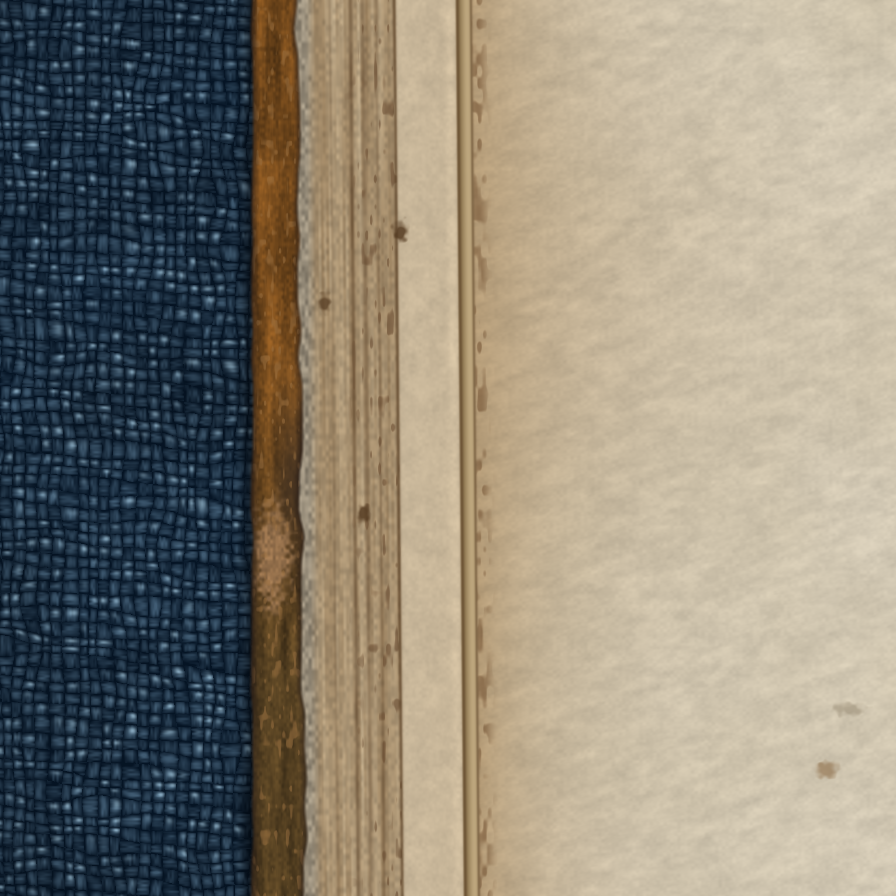
This texture is drawn by a Shadertoy shader. Its source:

```glsl
float hash(vec2 p) {
    return fract(sin(dot(p, vec2(127.1, 311.7))) * 43758.5453);
}

float noise(vec2 p) {
    vec2 i = floor(p), f = fract(p);
    f = f * f * (3.0 - 2.0 * f);
    return mix(mix(hash(i), hash(i + vec2(1, 0)), f.x),
               mix(hash(i + vec2(0, 1)), hash(i + vec2(1, 1)), f.x), f.y);
}

float fbm(vec2 p) {
    float sum = 0.0, amp = 0.5;
    for (int i = 0; i < 4; i++) {
        sum += amp * noise(p);
        p = mat2(1.6, 1.2, -1.2, 1.6) * p + 7.3;
        amp *= 0.5;
    }
    return sum / 0.9375;
}

float ridge(float x, float center, float width) {
    float d = (x - center) / width;
    return exp(-d * d);
}

float blot(vec2 p, vec2 center, vec2 radius) {
    vec2 d = (p - center) / radius;
    float ragged = 0.7 * (noise(p * 190.0) - 0.5);
    return 1.0 - smoothstep(0.45, 1.25, length(d) + ragged);
}

float edge(float x, float at, float soft) {
    return smoothstep(at - soft, at + soft, x);
}

// Plain weave with uneven threads and bright glints
vec3 cloth(vec2 p) {
    vec2 warp = vec2(noise(p * vec2(45, 18)), noise(p * vec2(18, 45) + 9.0)) - 0.5;
    vec2 q = p * vec2(72, 70) + warp * 0.9 + vec2(0.0, p.x * 5.0);
    vec2 cell = floor(q), f = fract(q);
    float over = mod(cell.x + cell.y, 2.0);
    vec2 arch = sin(f * 3.14159);
    float rnd = hash(cell);
    float thread = mix(sqrt(arch.x) * arch.y, sqrt(arch.y) * arch.x, over);
    float fiber = noise(p * mix(vec2(130, 420), vec2(420, 130), over));
    float light = thread * (0.4 + 0.5 * rnd) + 0.45 * (fiber - 0.4);
    vec3 col = mix(vec3(0.02, 0.075, 0.135), vec3(0.235, 0.335, 0.42), clamp(light, 0.0, 1.0));
    vec2 d = (f - vec2(0.4 + 0.3 * rnd, 0.65)) / vec2(0.3, 0.22);
    float glint = exp(-dot(d, d)) * smoothstep(0.5, 1.0, hash(cell + 31.0));
    col += glint * vec3(0.30, 0.33, 0.33);
    col *= 0.86 + 0.3 * fbm(p * 9.0);
    return col * (1.0 - 0.4 * edge(p.x, 0.272, 0.012));
}

// Worn leather strip, amber above and olive below
vec3 leather(vec2 p, float across) {
    float streak = fbm(p * vec2(110, 14));
    float grain = noise(p * vec2(330, 220));
    vec3 col = mix(vec3(0.33, 0.25, 0.13), vec3(0.46, 0.29, 0.11), smoothstep(0.2, 0.65, p.y));
    col *= 0.5 + 0.75 * streak + 0.25 * grain;
    col = mix(col, vec3(0.22, 0.17, 0.13), 0.65 * ridge(p.y, 0.46, 0.09) * edge(across, 0.55, 0.3));
    col = mix(col, vec3(0.61, 0.46, 0.31) * (0.8 + 0.3 * grain),
              blot(p, vec2(0.304, 0.378), vec2(0.022, 0.06)));
    col = mix(col, vec3(0.62, 0.45, 0.26), 0.5 * smoothstep(0.68, 0.9, noise(p * vec2(240, 100))));
    float rim = max(1.0 - edge(across, 0.06, 0.14), 0.75 * edge(across, 0.94, 0.1));
    return mix(col, vec3(0.12, 0.085, 0.08), rim * 0.85);
}

// Stacked leaves seen edge on
vec3 leafEdges(vec2 p, float x) {
    float wide = noise(vec2(x * 100.0, p.y * 2.0));
    float fine = noise(vec2(x * 330.0, p.y * 7.0));
    float grain = noise(p * vec2(260, 160));
    vec3 col = mix(vec3(0.57, 0.47, 0.34), vec3(0.77, 0.69, 0.56), 0.5 * wide + 0.5 * fine);
    col *= 0.91 + 0.16 * grain;
    float wear = 0.45 + 0.55 * noise(vec2(x * 90.0, p.y * 24.0));
    float seams = ridge(x, 0.391, 0.0025) + 0.7 * ridge(x, 0.405, 0.003)
                + 0.6 * ridge(x, 0.420, 0.002) + 0.35 * ridge(x, 0.368, 0.002);
    col = mix(col, vec3(0.34, 0.24, 0.14), min(0.7 * seams * wear, 0.8));
    float flecks = smoothstep(0.72, 0.9, noise(p * vec2(210, 65))) * edge(x, 0.393, 0.02);
    col = mix(col, vec3(0.38, 0.26, 0.16), 0.5 * flecks);
    vec3 dust = vec3(0.58, 0.55, 0.49) * (0.75 + 0.45 * grain);
    return mix(col, dust, 0.8 * (1.0 - edge(x, 0.346, 0.008)));
}

// Open leaf: tan near the fold, pale and fibrous beyond
vec3 paper(vec2 p, float x) {
    float cloud = fbm(p * 5.0 + 3.0);
    vec2 slanted = vec2(p.x + 0.5 * p.y, p.y - 0.35 * p.x);
    float fiber = fbm(slanted * vec2(38, 85));
    float grain = noise(p * 260.0);
    vec3 col = mix(vec3(0.79, 0.745, 0.65), vec3(0.845, 0.81, 0.735), cloud);
    float reach = 0.065 + 0.07 * ridge(p.y, 0.68, 0.25) + 0.05 * cloud;
    float tan1 = exp(-max(x - 0.525, 0.0) / reach);
    col = mix(col, vec3(0.68, 0.565, 0.405), 0.8 * tan1);
    col *= 0.91 + 0.14 * fiber + 0.04 * grain;
    float foxing = ridge(x, 0.532, 0.009) * smoothstep(0.5, 0.8, noise(p * vec2(170, 75)));
    return mix(col, vec3(0.43, 0.30, 0.18), 0.55 * foxing);
}

void mainImage(out vec4 fragColor, in vec2 fragCoord) {
    vec2 p = fragCoord / iResolution.xy;
    float aa = 1.0 / iResolution.x + 0.0006;
    float x = p.x - 0.009 * (1.0 - p.y);
    float wobble = 0.003 * (noise(vec2(p.y * 30.0, 2.0)) - 0.5);
    float spineEnd = mix(0.341, 0.331, p.y) + 2.0 * wobble;

    // Layers from left to right
    vec3 col = cloth(p);
    float across = (p.x - 0.281) / (spineEnd - 0.281);
    col = mix(col, leather(p, across), edge(p.x, 0.281 + wobble, aa * 1.5));
    col = mix(col, leafEdges(p, x), edge(p.x, spineEnd, aa * 1.5));
    vec3 strip = vec3(0.79, 0.72, 0.605) * (0.91 + 0.12 * fbm(p * vec2(85, 65)) + 0.04 * noise(p * 260.0));
    strip *= 1.0 + 0.05 * ridge(x, 0.502, 0.006);
    col = mix(col, strip, edge(x, 0.441, aa));
    vec3 fold = mix(vec3(0.56, 0.47, 0.32), vec3(0.74, 0.65, 0.49), edge(x, 0.516, 0.005));
    col = mix(col, fold, edge(x, 0.509, aa));
    col = mix(col, paper(p, x), edge(x, 0.526, aa));

    // Seams and scattered stains
    vec3 umber = vec3(0.33, 0.23, 0.13);
    col = mix(col, umber, 0.6 * ridge(x, 0.440, 0.0022));
    col = mix(col, umber, 0.55 * ridge(x, 0.5105, 0.0022));
    col = mix(col, umber, 0.5 * ridge(x, 0.5255, 0.0018));
    col = mix(col, umber, 0.85 * blot(p, vec2(0.447, 0.742), vec2(0.009, 0.013)));
    col = mix(col, umber, 0.75 * blot(p, vec2(0.362, 0.661), vec2(0.007, 0.012)));
    col = mix(col, umber, 0.85 * blot(p, vec2(0.405, 0.427), vec2(0.007, 0.012)));
    col = mix(col, vec3(0.57, 0.45, 0.31), 0.65 * blot(p, vec2(0.922, 0.141), vec2(0.013, 0.009)));
    col = mix(col, vec3(0.59, 0.54, 0.45), 0.55 * blot(p, vec2(0.947, 0.209), vec2(0.019, 0.008)));
    fragColor = vec4(clamp(col, 0.0, 1.0), 1.0);
}
```
